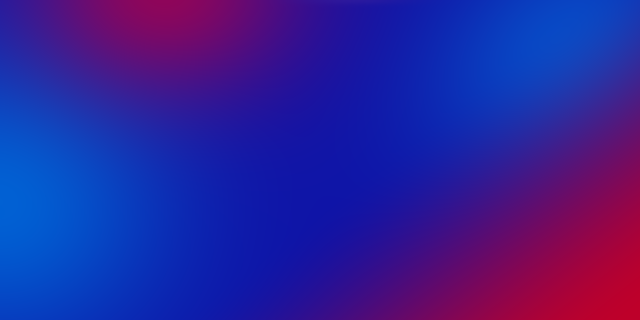
This background is drawn by a Shadertoy shader. Its source:

```glsl
// A soft colour-mesh backdrop: a deep blue field with two bright blue glows,
// a magenta plume at the top left and a red ramp into the lower right corner.
// Rotated elliptical Gaussians and one diagonal smoothstep are mixed in layers.

// Colours
const vec3 DEEP_BLUE = vec3(0.059, 0.065, 0.647);
const vec3 AZURE     = vec3(0.000, 0.380, 0.831);
const vec3 COBALT    = vec3(0.031, 0.290, 0.776);
const vec3 MAGENTA   = vec3(0.588, 0.016, 0.333);
const vec3 CRIMSON   = vec3(0.745, 0.000, 0.165);
const vec3 HAZE      = vec3(0.235, 0.137, 0.627);

// Glow centres and radii on a canvas 2 wide and 1 high
const vec2 AZURE_POS     = vec2(0.00, 0.375);
const vec2 AZURE_SIZE    = vec2(0.53, 0.49);
const vec2 COBALT_POS    = vec2(1.77, 0.87);
const vec2 COBALT_SIZE   = vec2(0.49, 0.33);
const float COBALT_TILT  = 0.557;
const vec2 MAGENTA_POS   = vec2(0.51, 1.026);
const vec2 MAGENTA_SIZE  = vec2(0.42, 0.325);
const float MAGENTA_GAIN = 0.95;
const vec2 HAZE_POS      = vec2(1.11, 1.00);
const vec2 HAZE_SIZE     = vec2(0.16, 0.014);
const float HAZE_GAIN    = 0.4;

// Diagonal ramp, measured from the top left corner
const vec2 RAMP_DIR    = vec2(0.62, -0.78);
const float RAMP_START = 1.12;
const float RAMP_END   = 2.00;

// Elliptical Gaussian, 1 at its centre, with its long axis turned by tilt
float glow(vec2 p, vec2 centre, vec2 size, float tilt) {
    float c = cos(tilt), s = sin(tilt);
    vec2 d = p - centre;
    vec2 q = vec2(c * d.x + s * d.y, c * d.y - s * d.x) / size;
    return exp(-dot(q, q));
}

void mainImage(out vec4 fragColor, in vec2 fragCoord) {
    vec2 p = fragCoord / iResolution.xy * vec2(2.0, 1.0);

    // Blue field and its bright areas
    vec3 color = DEEP_BLUE;
    color = mix(color, AZURE, glow(p, AZURE_POS, AZURE_SIZE, 0.0));
    color = mix(color, COBALT, glow(p, COBALT_POS, COBALT_SIZE, COBALT_TILT));

    // Red corner
    float along = dot(p - vec2(0.0, 1.0), RAMP_DIR);
    color = mix(color, CRIMSON, smoothstep(RAMP_START, RAMP_END, along));

    // Magenta plume and the thin haze on the top edge
    color = mix(color, MAGENTA, MAGENTA_GAIN * glow(p, MAGENTA_POS, MAGENTA_SIZE, 0.0));
    color = mix(color, HAZE, HAZE_GAIN * glow(p, HAZE_POS, HAZE_SIZE, 0.0));

    fragColor = vec4(color, 1.0);
}
```
